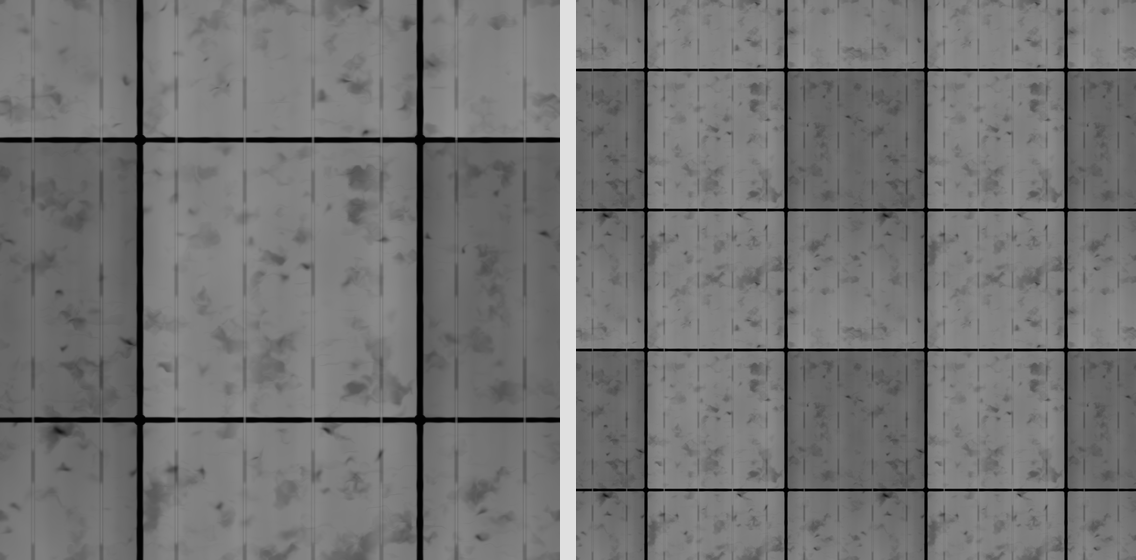
Left, the tile; right, the same tile 2 across and 2 down.
A three.js fragment shader for this pattern:

```glsl
// Grey solar cell panels, two by two, with dark gaps, dashed busbars and smudged stains.
varying vec2 vUv;

const float CELLS = 2.0;         // cells across and down
const float BAR_PITCH = 0.244;   // busbar spacing, in cell widths
const float DASHES = 6.0;        // busbar dashes along the canvas
const float SOFT = 0.0022;       // edge softness, in canvas units

float hash(vec2 p) {
  return fract(sin(dot(p, vec2(127.1, 311.7))) * 43758.5453);
}

// Value noise that wraps after a whole number of lattice steps
float noise(vec2 uv, vec2 period, float seed) {
  vec2 p = uv * period;
  vec2 i = floor(p);
  vec2 f = fract(p);
  f = f * f * (3.0 - 2.0 * f);
  vec2 a = mod(i, period) + seed;
  vec2 b = mod(i + 1.0, period) + seed;
  return mix(mix(hash(a), hash(vec2(b.x, a.y)), f.x),
             mix(hash(vec2(a.x, b.y)), hash(b), f.x), f.y);
}

float fbm(vec2 uv, vec2 period, float seed) {
  float sum = 0.0;
  float gain = 0.5;
  for (int k = 0; k < 4; k++) {
    sum += gain * noise(uv, period, seed);
    period *= 2.0;
    gain *= 0.5;
    seed += 7.0;
  }
  return sum / 0.9375;
}

// 1 inside the half width, fading softly to 0
float band(float dist, float halfWidth, float soft) {
  return 1.0 - smoothstep(halfWidth - soft, halfWidth + soft, dist);
}

vec2 rotate(vec2 p, float angle) {
  float c = cos(angle);
  float s = sin(angle);
  return vec2(c * p.x - s * p.y, s * p.x + c * p.y);
}

// Scattered, slanted oval stains; few are strong, most are faint
float stains(vec2 uv, float count, float radius, float seed) {
  vec2 p = uv * count;
  float dark = 0.0;
  for (int j = -1; j <= 1; j++) {
    for (int i = -1; i <= 1; i++) {
      vec2 site = floor(p) + vec2(float(i), float(j));
      vec2 key = mod(site, count) + seed;
      vec2 jitter = vec2(hash(key), hash(key + 17.3)) - 0.5;
      vec2 d = (p - site - 0.5 - 0.8 * jitter) / count;
      d = rotate(d, 1.6 * (hash(key + 31.7) - 0.7));
      d.y *= 1.0 + 1.6 * hash(key + 43.1);
      float r = radius * mix(0.5, 1.0, hash(key + 59.9));
      float strength = pow(hash(key + 71.3), 3.5);
      dark = max(dark, strength * exp(-dot(d, d) / (r * r)));
    }
  }
  return dark;
}

// Base grey of each cell, with a slight tilt of light across it
float cellTone(vec2 id, vec2 q) {
  float tone = mix(mix(0.475, 0.505, id.x), mix(0.405, 0.505, id.x), id.y);
  float tilt = mix(0.09, 0.02, max(id.x, id.y));
  return tone - tilt * (q.y + 0.5 * q.x);
}

// Mottling, fine streaks and stains, as an amount to darken by
float wear(vec2 uv, float strip) {
  vec2 warp = vec2(noise(uv, vec2(70.0), 3.0), noise(uv, vec2(80.0), 11.0)) - 0.5;
  vec2 w = uv + 0.012 * warp;
  float patchy = smoothstep(0.3, 0.7, fbm(uv, vec2(5.0), 23.0));
  float smudge = smoothstep(0.54, 0.82, fbm(w, vec2(22.0, 26.0), 37.0));
  float streak = smoothstep(0.72, 1.0, noise(w, vec2(24.0, 120.0), 53.0));
  float dark = 0.05 * (fbm(uv, vec2(12.0, 9.0), 61.0) - 0.5);
  dark += mix(0.4, 1.0, strip) * mix(0.5, 1.0, patchy) * 0.15 * smudge;
  dark += 0.025 * streak * patchy;
  dark += 0.10 * stains(w, 11.0, 0.020, 5.0);
  dark += 0.30 * mix(0.5, 1.0, patchy) * stains(w, 15.0, 0.011, 83.0);
  return dark;
}

void main() {
  vec2 grid = vUv * CELLS + 0.5;
  vec2 id = mod(floor(grid), CELLS);
  vec2 q = fract(grid) - 0.5;
  vec2 edge = (0.5 - abs(q)) / CELLS;
  float barDist = abs(fract((q.x + 0.004) / BAR_PITCH) - 0.5) * BAR_PITCH / CELLS;

  // Cell surface
  float strip = smoothstep(0.005, 0.04, barDist);
  float grey = cellTone(id, q) + 0.022 * (1.0 - strip);
  grey -= 0.035 * (1.0 - smoothstep(0.0, 0.05, edge.x));
  grey += 0.012 * (noise(vUv, vec2(90.0, 4.0), 97.0) - 0.5);
  grey -= wear(vUv, strip);

  // Busbars: a thin bright core between dark dashes
  float dashDist = abs(fract(vUv.y * DASHES + 0.5) - 0.5) / DASHES;
  float dash = band(dashDist, 0.029, 0.006);
  grey -= mix(0.045, 0.10, dash) * band(barDist, 0.0036, 0.0022);
  grey += 0.055 * (1.0 - dash) * band(barDist, 0.0012, 0.0012);

  // Gaps, chamfered at the corners and bridged by the busbars
  float wobble = 0.0012 * (noise(vUv, vec2(60.0), 41.0) - 0.5);
  float bridge = band(barDist, 0.0022, 0.0018);
  float upright = band(edge.x + wobble, 0.0056, SOFT);
  float level = band(edge.y + wobble, 0.0046, SOFT) * (1.0 - 0.65 * bridge);
  float corner = band(edge.x + edge.y, 0.0150, SOFT);
  grey = mix(grey, 0.012, max(max(upright, level), corner));

  gl_FragColor = vec4(vec3(grey), 1.0);
}
```
